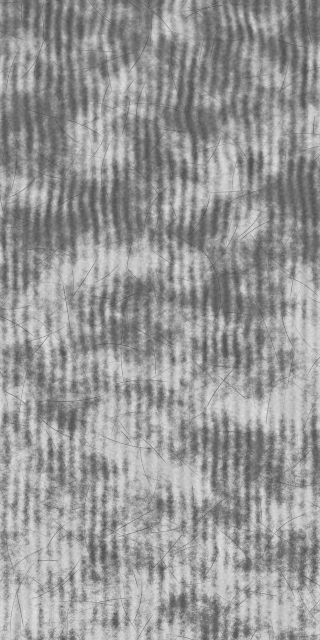
Reproduce this texture procedurally as a Shadertoy shader.

```glsl
// Worn grey surface with wavy vertical ribs, blotchy pale patches and fine curved scratches.

const float TAU = 6.2831853;

vec2 hash2(vec2 p) {
    vec3 q = fract(vec3(p.xyx) * vec3(0.1031, 0.1030, 0.0973));
    q += dot(q, q.yzx + 33.33);
    return fract((q.xx + q.yz) * q.zy);
}

float cornerSlope(vec2 cell, vec2 offset) {
    float angle = TAU * hash2(cell).x;
    return dot(vec2(cos(angle), sin(angle)), offset);
}

float gradientNoise(vec2 p) {
    vec2 i = floor(p), f = p - i;
    vec2 u = f * f * f * (f * (f * 6.0 - 15.0) + 10.0);
    vec2 e = vec2(0.0, 1.0);
    return mix(
        mix(cornerSlope(i, f), cornerSlope(i + e.yx, f - e.yx), u.x),
        mix(cornerSlope(i + e.xy, f - e.xy), cornerSlope(i + 1.0, f - 1.0), u.x), u.y);
}

float fbm(vec2 p, float gain) {
    float sum = 0.0, amplitude = 1.0;
    for (int i = 0; i < 7; i++) {
        sum += amplitude * gradientNoise(p);
        p = mat2(1.6, 1.2, -1.2, 1.6) * p + 17.3;
        amplitude *= gain;
    }
    return sum;
}

// One bent hairline per grid cell, gathered from the neighbouring cells.
float scratches(vec2 p, float cells, float seed, float pixel) {
    float ink = 0.0;
    vec2 home = floor(p * cells);
    for (int y = -1; y <= 1; y++)
    for (int x = -1; x <= 1; x++) {
        vec2 cell = home + vec2(x, y);
        vec2 place = hash2(cell + seed);
        vec2 shape = hash2(cell + seed + 51.7);
        vec2 look = hash2(cell + seed + 93.1);
        float angle = TAU * shape.x;
        vec2 q = p - (cell + place) / cells;
        q = mat2(cos(angle), -sin(angle), sin(angle), cos(angle)) * q;
        float bend = (shape.y - 0.5) * 6.0;
        float slope = 2.0 * bend * q.x;
        float d = abs(q.y - bend * q.x * q.x) / sqrt(1.0 + slope * slope);
        float halfLength = mix(0.3, 0.9, look.x) / cells;
        float fade = 1.0 - smoothstep(0.6, 1.0, abs(q.x) / halfLength);
        float line = clamp((0.0008 - d) / pixel + 0.5, 0.0, 1.0);
        ink = max(ink, line * fade * mix(0.1, 1.0, look.y));
    }
    return ink;
}

void mainImage(out vec4 fragColor, in vec2 fragCoord) {
    vec2 p = fragCoord / iResolution.x;
    float height = fragCoord.y / iResolution.y;

    // Ribs: 29 across, swaying more towards the top
    float sway = gradientNoise(p * vec2(3.0, 4.5) + 5.0)
               + 0.4 * gradientNoise(p * vec2(9.0, 13.0));
    float ribX = 29.0 * (p.x + mix(0.012, 0.026, height) * sway);
    float rib = cos(TAU * ribX);
    rib *= 0.85 + 0.9 * gradientNoise(p * vec2(8.0, 7.0) + 31.0);

    // Wear: smooth at the top, broken up and paler at the bottom
    float patches = 0.6 * gradientNoise(p * vec2(3.6, 4.8) + 8.0);
    float flecks = 0.55 * fbm(p * vec2(8.0, 9.0) + 23.0, mix(0.82, 0.66, height));
    float wear = patches + flecks + mix(0.15, -0.15, height) + 0.13 * rib;
    float pale = smoothstep(-0.46, 0.46, wear);
    float tone = mix(0.42 + 0.055 * rib, 0.78 + 0.035 * rib, pale);

    // Uneven ribs, fine grain and pale specks
    tone += 0.07 * gradientNoise(vec2(ribX, p.y * 5.0));
    tone += 0.06 * gradientNoise(p * 110.0);
    tone += 0.07 * smoothstep(0.35, 0.6, gradientNoise(p * 85.0 + 40.0));

    // Three sizes of scratches
    float pixel = 1.0 / iResolution.x;
    float ink = max(scratches(p, 6.0, 3.0, pixel), scratches(p, 8.0, 71.0, pixel));
    ink = max(ink, scratches(p, 11.0, 137.0, pixel));
    tone = mix(tone, 0.27, 0.65 * ink);

    fragColor = vec4(vec3(clamp(tone, 0.0, 1.0)), 1.0);
}
```
